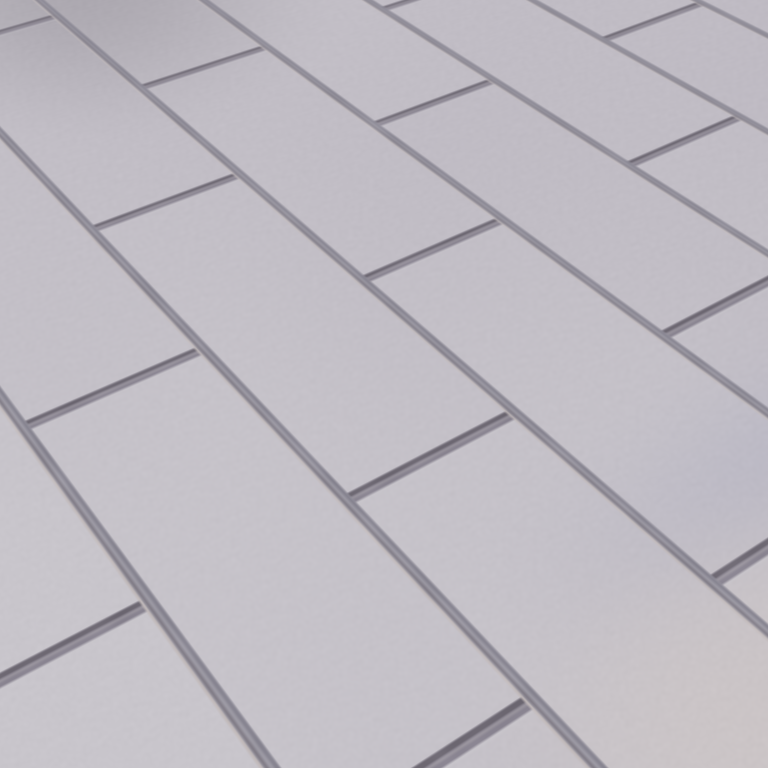
This texture is drawn by a Shadertoy shader. Its source:

```glsl
// Pale satin tiles in running bond, seen in perspective, with grooved grey joints.

vec2 hash2(vec2 p) {
    p = vec2(dot(p, vec2(127.1, 311.7)), dot(p, vec2(269.5, 183.3)));
    return fract(sin(p) * 43758.5) * 2.0 - 1.0;
}

float gradientNoise(vec2 p) {
    vec2 i = floor(p), f = fract(p);
    vec2 w = f * f * (3.0 - 2.0 * f);
    float a = dot(hash2(i), f);
    float b = dot(hash2(i + vec2(1, 0)), f - vec2(1, 0));
    float c = dot(hash2(i + vec2(0, 1)), f - vec2(0, 1));
    float d = dot(hash2(i + vec2(1, 1)), f - vec2(1, 1));
    return mix(mix(a, b, w.x), mix(c, d, w.x), w.y);
}

// Soft-edged stripe between lo and hi
float stripe(float x, float lo, float hi, float soft) {
    return smoothstep(lo - soft, lo + soft, x) * (1.0 - smoothstep(hi - soft, hi + soft, x));
}

void mainImage(out vec4 fragColor, in vec2 fragCoord) {
    vec2 pos = fragCoord / iResolution.xy;

    // Floor coordinates: both vanishing points lie on a level horizon above the canvas
    float depth = 2.009 - pos.y;
    vec2 grid = vec2(((pos.x + 1.1133) / depth - 0.730) / 0.2119,
                     (2.696 - (3.6458 - pos.x) / depth) / 0.772);
    vec2 soft = fwidth(grid) * (0.5 + 0.0012 * iResolution.y);

    // Every other strip slides by half a tile
    float strip = floor(grid.x);
    float along = grid.y + 0.5 * mod(strip + 1.0, 2.0);
    vec2 tile = vec2(strip, floor(along));
    float side = fract(grid.x + 0.5) - 0.5;
    float end = fract(along + 0.5) - 0.5;

    // Satin surface: broad light, dim far corner, cool diagonal sheen, fine grain
    float light = 0.25 + 0.5 * (1.0 - smoothstep(0.1, 1.0, pos.y))
                + 0.25 * (1.0 - smoothstep(0.1, 0.8, pos.x))
                + 0.2 * gradientNoise(pos * 3.0) + 0.12 * hash2(tile).x;
    vec3 color = mix(vec3(0.742, 0.725, 0.760), vec3(0.785, 0.773, 0.797), clamp(light, 0.0, 1.0));
    color -= 0.09 * (1.0 - smoothstep(0.0, 0.3, length((pos - vec2(0.1, 1.03)) * vec2(0.8, 1.3))));
    float sheen = dot(pos - vec2(0.93, 0.36), vec2(-0.45, 0.9));
    color -= vec3(0.035, 0.03, 0.012) * exp(-sheen * sheen * 90.0) * smoothstep(0.6, 1.0, pos.x);
    color += vec3(0.02, 0.008, -0.012) * (1.0 - smoothstep(0.0, 0.45, length(pos - vec2(1.0, 0.04))));
    color += 0.012 * gradientNoise(pos * 150.0) + 0.008 * gradientNoise(grid * vec2(14.0, 90.0));

    // Slight wear along the joints
    float wear = 0.035 * gradientNoise(pos * 28.0);

    // Short joints: dark upper groove, paler ridge, lower groove, lit lip
    color = mix(color, vec3(0.79, 0.78, 0.80), 0.6 * stripe(end, 0.011, 0.018, soft.y));
    color = mix(color, vec3(0.54, 0.52, 0.57) + wear, stripe(end, -0.012, 0.013, soft.y));
    color = mix(color, vec3(0.43, 0.41, 0.45) + wear, stripe(end, -0.012, -0.002, soft.y));
    color = mix(color, vec3(0.63, 0.61, 0.64) + wear, 0.7 * stripe(end, -0.001, 0.004, soft.y));

    // Long joints: warm lit lip on the left, grey bed, cool shadow on the right
    color = mix(color, vec3(0.76, 0.73, 0.73) + wear, stripe(side, -0.036, -0.018, soft.x));
    color = mix(color, vec3(0.61, 0.60, 0.64) + wear, stripe(side, -0.024, 0.029, soft.x));
    color = mix(color, vec3(0.49, 0.47, 0.51) + wear, 0.8 * stripe(side, -0.020, -0.006, soft.x));
    color = mix(color, vec3(0.51, 0.50, 0.55) + wear, 0.8 * stripe(side, 0.010, 0.027, soft.x));

    fragColor = vec4(color, 1.0);
}
```
